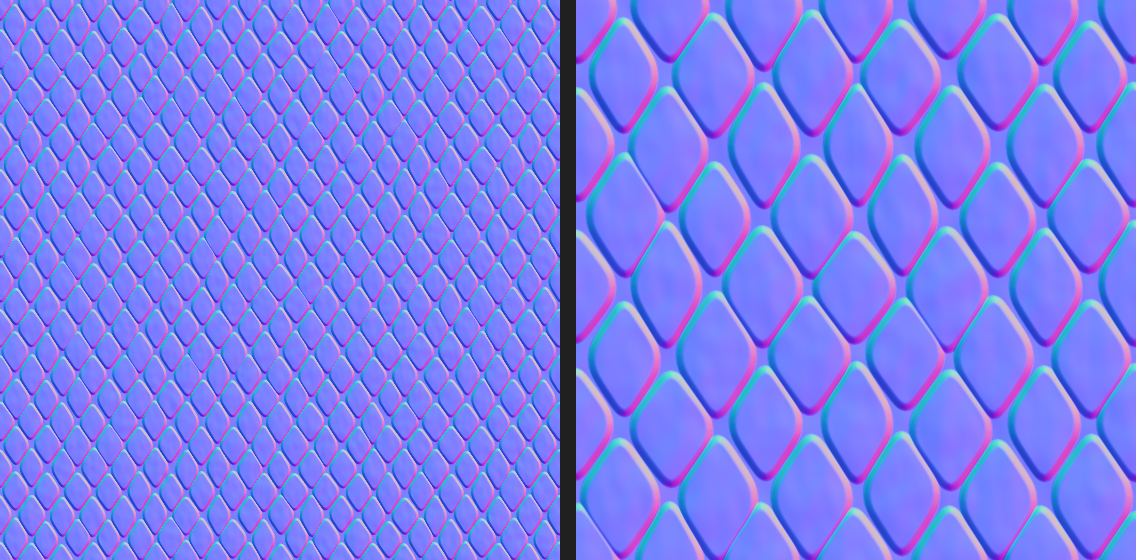
Left: the whole. Right: its middle third, enlarged.
Reproduce this texture map procedurally as a Shadertoy shader.

```glsl
// Tangent-space normal map of reptile skin: 18 columns by 24 staggered rows of
// rounded hexagonal scales. Each scale raises a bevelled dome; the highest one
// wins, and the slope of that wrapping height field is encoded as colour.

vec2 hash2(vec2 p) {
    vec3 q = fract(p.xyx * vec3(0.1031, 0.1030, 0.0973));
    q += dot(q, q.yzx + 33.33);
    return fract((q.xx + q.yz) * q.zy);
}

// Gradient noise that wraps after "period" lattice cells.
float cornerNoise(vec2 cell, vec2 f, vec2 corner, vec2 period) {
    vec2 gradient = hash2(mod(cell + corner, period) + 7.0) * 2.0 - 1.0;
    return dot(gradient, f - corner);
}

float gradientNoise(vec2 p, vec2 period) {
    vec2 cell = floor(p), f = fract(p);
    vec2 w = f * f * f * (f * (f * 6.0 - 15.0) + 10.0);
    float low = mix(cornerNoise(cell, f, vec2(0, 0), period),
                    cornerNoise(cell, f, vec2(1, 0), period), w.x);
    float high = mix(cornerNoise(cell, f, vec2(0, 1), period),
                     cornerNoise(cell, f, vec2(1, 1), period), w.x);
    return mix(low, high, w.y);
}

// Approximate distance to a tall hexagon; the smooth maximum rounds its corners.
float scaleDistance(vec2 p) {
    p = abs(p);
    vec3 sides = vec3(p.x - 0.41, p.y - 0.645, dot(p, vec2(0.83, 0.555)) - 0.412);
    return 0.03 * log(dot(exp(sides / 0.03), vec3(1.0)));
}

// Units are column widths: the tile spans 18 by 18, rows are 0.75 apart.
float skinHeight(vec2 p) {
    float height = 0.0;
    float nearRow = round(p.y / 0.75);
    for (float j = -1.0; j <= 1.0; j++) {
        float row = nearRow + j;
        float stagger = 0.5 * mod(row, 2.0);
        float nearColumn = round(p.x - stagger);
        for (float i = -1.0; i <= 1.0; i++) {
            float column = nearColumn + i;
            vec2 id = mod(vec2(column, row), vec2(18.0, 24.0));
            vec2 jitter = (hash2(id + 3.0) - 0.5) * vec2(0.07, 0.09);
            vec2 size = 1.0 + (hash2(id + 51.0) - 0.5) * vec2(0.22, 0.16);
            vec2 q = p - vec2(column + stagger, row * 0.75) - jitter;
            float bevel = smoothstep(0.035, -0.075, scaleDistance(q / size));
            float dome = dot(q * q, vec2(0.17, 0.07));
            height = max(height, 0.11 * bevel - dome);
        }
    }
    // Fine vertical grain over broader dents.
    vec2 uv = p / 18.0;
    height += 0.012 * gradientNoise(uv * vec2(90.0, 54.0), vec2(90.0, 54.0));
    height += 0.020 * gradientNoise(uv * vec2(48.0, 36.0), vec2(48.0, 36.0));
    return height;
}

void mainImage(out vec4 fragColor, in vec2 fragCoord) {
    vec2 p = fragCoord / iResolution.xy * 18.0 + vec2(0.0, 0.07);

    // Central differences at least a pixel wide also smooth the creases.
    vec2 e = vec2(max(0.018, 9.0 / iResolution.y), 0.0);
    vec2 slope = vec2(skinHeight(p + e.xy) - skinHeight(p - e.xy),
                      skinHeight(p + e.yx) - skinHeight(p - e.yx)) / (2.0 * e.x);
    vec3 normal = normalize(vec3(-slope, 1.0));
    fragColor = vec4(normal * 0.5 + vec3(0.49, 0.5, 0.5), 1.0);
}
```
